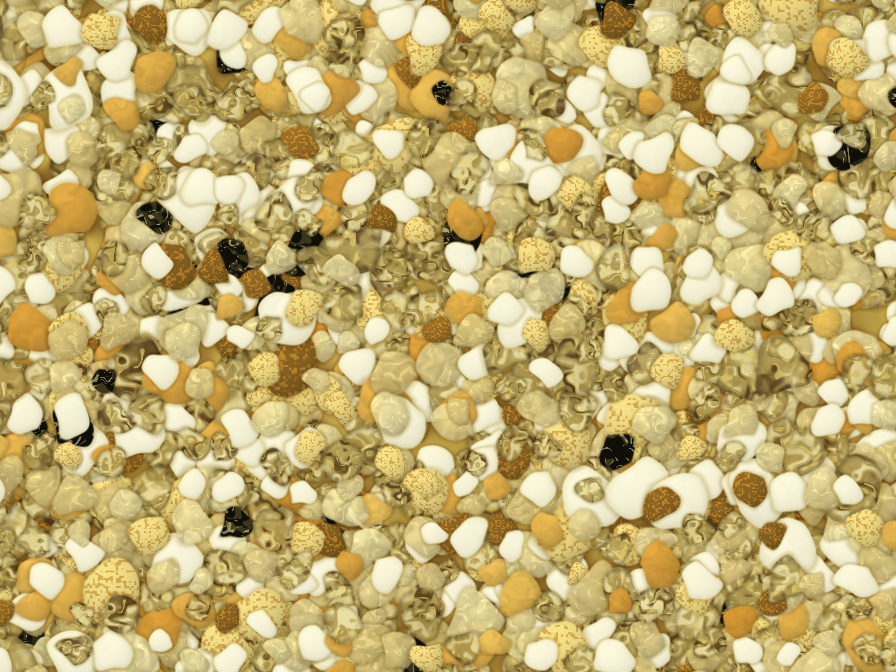
Give the GLSL for this texture, as a Shadertoy shader.

```glsl
// Coarse beach sand seen close up: milky, glassy, amber, speckled and black grains.
// Layers of jittered cells are painted back to front; each cell may hold one
// rounded polygonal grain with its own mineral, soft shading and warm shadow.

#define GRAINS 14.0      // cells per canvas height in the coarsest layers
#define LAYERS 8
#define FILL 0.68        // chance that a cell holds a grain
#define EDGE 0.0022      // edge softness in canvas heights
#define SHADOW 0.5       // strength of contact shadows
#define JITTER 0.6
#define WHITE vec3(0.99, 0.98, 0.87)
#define CREAM vec3(0.93, 0.89, 0.65)
#define OCHRE vec3(0.82, 0.71, 0.33)
#define AMBER vec3(0.83, 0.59, 0.20)
#define BROWN vec3(0.50, 0.36, 0.12)
#define UMBER vec3(0.30, 0.21, 0.08)

float hash(vec2 p) {
    return fract(sin(dot(p, vec2(127.1, 311.7))) * 43758.5453);
}

float noise(vec2 p) {
    vec2 i = floor(p), f = fract(p);
    f = f * f * (3.0 - 2.0 * f);
    return mix(mix(hash(i), hash(i + vec2(1, 0)), f.x),
               mix(hash(i + vec2(0, 1)), hash(i + vec2(1, 1)), f.x), f.y);
}

// Rounded irregular polygon: 1.0 on the outline, 0.0 at the centre
float grainRadius(vec2 q, vec2 id) {
    q += 0.09 * sin(q.yx * 3.2 + 6.28 * hash(id + 4.7));
    float turn = 6.28 * hash(id + 8.1), sum = 0.0;
    for (int k = 0; k < 7; k++) {
        float fk = float(k);
        float a = turn + (fk + 0.6 * hash(id + fk * 1.7)) * 0.898;
        float reach = mix(0.72, 1.18, hash(id + fk * 2.3 + 11.0));
        float d = max(dot(q, vec2(cos(a), sin(a))) / reach, 0.0);
        d *= d;
        d *= d;
        sum += d * d;
    }
    return pow(sum, 0.125);
}

// Mineral colour in rgb, opacity in a
vec4 mineral(float kind, vec2 q, vec2 id, float r, float light) {
    float tone = hash(id + 21.3);
    vec2 s = q * 1.7 + 40.0 * vec2(tone, hash(id + 5.9));
    vec2 w = s + 1.8 * vec2(noise(s * 1.3), noise(s * 1.3 + 17.0));
    float swirl = noise(w * 1.5);
    float fleck = smoothstep(0.70, 0.86, noise(w * 2.6 + 9.0));
    float speckle = smoothstep(0.52, 0.78, noise(s * 6.5));
    float shade = 0.84 + 0.20 * light;

    if (kind < 0.20)                                   // milky quartz
        return vec4(mix(WHITE, CREAM, 0.5 * smoothstep(0.72, 1.05, r)) * (0.93 + 0.08 * light), 0.97);
    if (kind < 0.45) {                                 // cloudy, translucent
        vec3 c = mix(OCHRE + vec3(0.0, 0.02, 0.10), CREAM, 0.25 + 0.75 * tone);
        c *= shade * (0.90 + 0.18 * swirl);
        return vec4(c + 0.10 * fleck, 0.84);
    }
    if (kind < 0.74) {                                 // clear glass with refractions
        vec3 c = mix(UMBER, vec3(0.69, 0.61, 0.33), smoothstep(0.08, 0.48, swirl + 0.2 * tone));
        c = mix(c, CREAM, smoothstep(0.52, 0.85, swirl + 0.12 * tone));
        c = mix(c, vec3(0.95, 0.86, 0.45), 0.65 * fleck);
        c *= 1.0 - 0.25 * smoothstep(0.70, 1.0, r);
        return vec4(c, 0.82);
    }
    if (kind < 0.85)                                   // amber
        return vec4(mix(AMBER, vec3(0.91, 0.75, 0.35), tone) * shade * (0.94 + 0.12 * swirl), 0.94);
    if (kind < 0.92)                                   // pale sandstone
        return vec4(mix(vec3(0.94, 0.86, 0.52), AMBER * 0.88, 0.6 * speckle) * shade, 1.0);
    if (kind < 0.972)                                  // brown sandstone
        return vec4(mix(BROWN, AMBER, 0.6 * speckle + 0.3 * tone) * shade, 1.0);
    vec3 black = mix(vec3(0.06, 0.06, 0.03), vec3(0.23, 0.21, 0.11), smoothstep(0.5, 0.8, swirl));
    return vec4(black + 0.45 * fleck * vec3(1.0, 0.95, 0.65), 1.0);
}

void paintLayer(inout vec3 color, vec2 p, float layer) {
    float cells = GRAINS * mix(0.85, 1.45, fract(layer * 0.618 + 0.3));
    vec2 g = p * cells + layer * vec2(5.37, 9.71);
    vec2 home = floor(g);
    for (int y = -1; y <= 1; y++)
    for (int x = -1; x <= 1; x++) {
        vec2 cell = home + vec2(x, y);
        vec2 id = cell + layer * 37.0;
        if (hash(id + 0.5) > FILL) continue;

        vec2 jitter = vec2(hash(id + 1.3), hash(id + 2.9)) - 0.5;
        float kind = hash(id + 3.1);
        float size = mix(0.32, 0.56, hash(id + 6.7));
        vec2 q = (g - cell - 0.5 - JITTER * jitter) / size;
        if (dot(q, q) > 2.4) continue;

        // Contact shadow, then the grain itself
        float r = grainRadius(q, id);
        float shadow = SHADOW * (1.0 - smoothstep(0.95, 1.28, r));
        color *= mix(vec3(1.0), vec3(0.74, 0.66, 0.42), shadow);
        float soft = EDGE * cells / size;
        float cover = 1.0 - smoothstep(1.0 - soft, 1.0 + soft, r);
        if (cover <= 0.0) continue;
        vec3 normal = normalize(vec3(q * 0.8, sqrt(max(1.05 - r * r, 0.05))));
        float light = dot(normal, normalize(vec3(-0.4, 0.6, 0.8)));
        vec4 grain = mineral(kind, q, id, r, light);
        color = mix(color, grain.rgb, grain.a * cover);
    }
}

void mainImage(out vec4 fragColor, in vec2 fragCoord) {
    vec2 p = fragCoord / iResolution.y;
    vec3 color = mix(BROWN, OCHRE, noise(p * 30.0));   // deep gaps
    for (int i = 0; i < LAYERS; i++) paintLayer(color, p, float(i));
    fragColor = vec4(clamp(color, 0.0, 1.0), 1.0);
}
```
